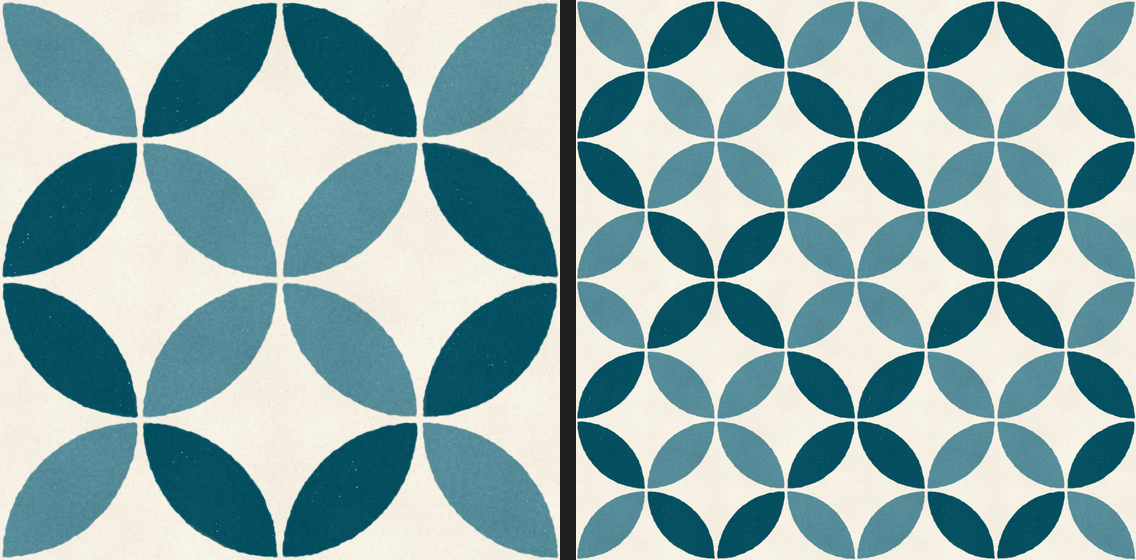
Left, the tile; right, the same tile 2 across and 2 down.
This pattern is drawn by a Shadertoy shader. Its source:

```glsl
// Encaustic tile: a 4 by 4 grid of pointed petals that link into overlapping rings.
// Each petal is the meeting of two discs, turned in a checkerboard; wrapping
// gradient noise roughens the edges and grains the glaze, so the canvas tiles.

#define GRID 4.0            // petals across and down
#define GAP 0.020           // inset of a petal from its cell, in cells
#define TIP_ROUND 0.022     // rounding of the petal tips, in cells
#define ROUGHNESS 0.008     // wobble of the petal edges, in cells
#define GRAIN 0.045         // strength of the fine surface grain
#define MOTTLE 0.022        // strength of the broad tone drift
#define SPECK_GRID 128.0    // speck cells across the canvas
#define SPECK_SHARE 0.07    // share of speck cells that hold a speck
#define CREAM vec3(0.962, 0.941, 0.892)
#define DEEP_TEAL vec3(0.018, 0.312, 0.380)
#define PALE_TEAL vec3(0.338, 0.552, 0.602)

const float TAU = 6.28319;
const uvec2 PRIMES = uvec2(1597334677u, 3812015801u);

// Two values from 0 to 1 for a lattice point
vec2 hash2(vec2 cell) {
    uvec2 q = uvec2(cell + 7.0) * PRIMES;
    uint h = q.x ^ q.y;
    h = (h ^ (h >> 15)) * PRIMES.x;
    h = (h ^ (h >> 13)) * PRIMES.y;
    h ^= h >> 16;
    return vec2(h & 65535u, h >> 16) / 65535.0;
}

float cornerSlope(vec2 cell, vec2 offset, float period) {
    float angle = TAU * hash2(mod(cell, period) + period).x;
    return dot(vec2(cos(angle), sin(angle)), offset);
}

// Gradient noise that wraps after a whole number of lattice cells
float wrapNoise(vec2 uv, float period) {
    vec2 p = uv * period;
    vec2 i = floor(p), f = p - i;
    vec2 u = f * f * f * (f * (f * 6.0 - 15.0) + 10.0);
    vec2 e = vec2(1.0, 0.0);
    float low = mix(cornerSlope(i, f, period), cornerSlope(i + e.xy, f - e.xy, period), u.x);
    float high = mix(cornerSlope(i + e.yx, f - e.yx, period), cornerSlope(i + 1.0, f - 1.0, period), u.x);
    return mix(low, high, u.y);
}

float smoothMax(float a, float b, float k) {
    float h = max(k - abs(a - b), 0.0) / k;
    return max(a, b) + 0.25 * k * h * h;
}

// Signed distance to a petal on the rising diagonal of the unit cell
float petalDistance(vec2 p, float gap) {
    float upper = length(p - vec2(gap, 1.0 - gap));
    float lower = length(p - vec2(1.0 - gap, gap));
    return smoothMax(upper, lower, TIP_ROUND) - (1.0 - 2.0 * gap);
}

// Sparse round specks, one at most per speck cell
float specks(vec2 uv, float pixel) {
    vec2 p = uv * SPECK_GRID;
    vec2 cell = mod(floor(p), SPECK_GRID);
    vec2 pick = hash2(cell + 300.0);
    vec2 centre = 0.35 + 0.3 * hash2(cell + 600.0);
    float radius = mix(0.08, 0.24, pick.y * pick.y);
    float soft = max(pixel * SPECK_GRID, 0.1);
    float dotMask = 1.0 - smoothstep(radius - 0.5 * soft, radius + 0.5 * soft, length(fract(p) - centre));
    return dotMask * step(pick.x, SPECK_SHARE);
}

void mainImage(out vec4 fragColor, in vec2 fragCoord) {
    vec2 uv = fragCoord / iResolution.xy;
    float pixel = 1.0 / min(iResolution.x, iResolution.y);

    // Cell layout: the petals alternate between the two diagonals
    vec2 cell = mod(floor(uv * GRID), GRID);
    vec2 p = fract(uv * GRID);
    if (mod(cell.x + cell.y, 2.0) > 0.5) p.x = 1.0 - p.x;
    vec2 variation = hash2(cell + 40.0) - 0.5;

    // Petal shape with a hand-cut edge
    float wobble = wrapNoise(uv, 44.0) + 0.7 * wrapNoise(uv, 118.0);
    float d = petalDistance(p, GAP + 0.003 * variation.x) + ROUGHNESS * wobble;
    float soft = 0.75 * pixel * GRID + 0.002;
    float petal = 1.0 - smoothstep(-soft, soft, d);

    // Pale petals fill the corners and the middle, deep ones the rest
    vec2 outer = step(1.0, abs(cell - 0.5 * (GRID - 1.0)));
    float isPale = 1.0 - abs(outer.x - outer.y);
    vec3 glaze = mix(DEEP_TEAL, PALE_TEAL, isPale) * (1.0 + 0.03 * variation.y);

    // Surface: fine grain and broad drift
    float grain = wrapNoise(uv, 230.0) + 0.6 * wrapNoise(uv, 97.0);
    float drift = wrapNoise(uv, 7.0) + 0.6 * wrapNoise(uv, 19.0);
    vec3 ground = CREAM + (0.6 * GRAIN * grain + MOTTLE * drift) * vec3(0.8, 0.9, 1.1);
    glaze += (GRAIN * grain + MOTTLE * drift) * mix(0.6, 1.0, isPale);

    // Wear: pale pinholes in the glaze, faint tan flecks in the ground
    float speck = specks(uv, pixel);
    float cluster = smoothstep(-0.25, 0.35, wrapNoise(uv, 11.0));
    glaze = mix(glaze, CREAM, speck * cluster * mix(0.38, 0.22, isPale));
    ground = mix(ground, vec3(0.80, 0.74, 0.64), 0.3 * speck);

    // Wear: rare dusty rubbing along the petal rims
    float rub = smoothstep(0.3, 0.5, wrapNoise(uv, 9.0)) * smoothstep(-0.03, 0.0, d);
    glaze = mix(glaze, vec3(0.46, 0.50, 0.47), 0.35 * rub);

    fragColor = vec4(clamp(mix(ground, glaze, petal), 0.0, 1.0), 1.0);
}
```
